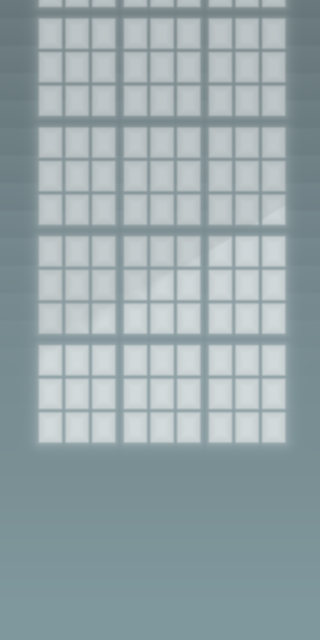
Write a Shadertoy shader that draws this background.

```glsl
// A tall lattice window glowing softly on a misty blue-grey wall.
// Panes are one rounded box folded by two nested repeats (group, then pane);
// its distance drives the glass, the bars and the halo, with a slanted sheen.

float roundBox(vec2 p, vec2 halfSize, float radius) {
    vec2 q = abs(p) - halfSize + radius;
    return length(max(q, 0.0)) + min(max(q.x, q.y), 0.0) - radius;
}

// Signed distance to the nearest pane: 3 x 5 groups of 3 x 3 panes
float paneDistance(vec2 p) {
    vec2 groupPitch = vec2(0.2656, 0.3403);
    vec2 panePitch = vec2(0.0833, 0.1050);
    p -= vec2(0.5065, 0.8906);
    p -= groupPitch * clamp(round(p / groupPitch), vec2(-1.0, -3.0), vec2(1.0));
    p -= panePitch * clamp(round(p / panePitch), -1.0, 1.0);
    return roundBox(p, vec2(0.0355, 0.0464), 0.004);
}

// Vertical wall gradient with faint horizontal slats that fade downwards
vec3 wallColor(vec2 p) {
    vec3 wall = mix(vec3(0.405, 0.465, 0.480), vec3(0.475, 0.558, 0.578),
                    smoothstep(-0.2, 1.45, p.y));
    wall = mix(wall, vec3(0.500, 0.598, 0.618), smoothstep(1.35, 2.0, p.y));
    float slat = fract((p.y - 0.052) / 0.0859);
    float shade = smoothstep(0.0, 0.12, slat) * (1.0 - slat) - 0.4;
    return wall + 0.022 * shade * (1.0 - smoothstep(0.7, 1.4, p.y));
}

// Frosted glass: brighter below a slanted edge, dimmer near the pane rims
vec3 glassColor(vec2 p, float d) {
    float slant = p.y - 0.643 - 0.595 * (0.891 - p.x);
    float softness = mix(0.035, 0.006, smoothstep(0.2, 0.75, p.x));
    float sheen = smoothstep(-softness, softness, slant);
    vec3 glass = mix(vec3(0.715, 0.748, 0.757), vec3(0.755, 0.787, 0.794),
                     smoothstep(0.1, 1.2, p.y));
    glass += 0.042 * sheen;
    return glass + 0.040 * smoothstep(0.0, 0.028, -d) - 0.015;
}

void mainImage(out vec4 fragColor, in vec2 fragCoord) {
    // Canvas is 1 wide and 2 high, measured down from the top left
    vec2 uv = fragCoord / iResolution.xy;
    vec2 p = vec2(uv.x, 2.0 - 2.0 * uv.y);

    float d = paneDistance(p);
    float edge = max(0.005, 1.0 / iResolution.x);
    float pane = 1.0 - smoothstep(-edge, edge, d);
    float halo = 0.46 * exp(-max(d, 0.0) / 0.012);

    // Wide ambient light spilling over the window frame
    float frame = roundBox(p - vec2(0.5065, 0.64), vec2(0.385, 0.745), 0.02);
    float spill = 0.022 * (1.0 - smoothstep(-0.02, 0.06, frame));

    vec3 color = wallColor(p) + spill;
    color = mix(color, glassColor(p, d), mix(halo, 1.0, pane));
    fragColor = vec4(color, 1.0);
}
```
